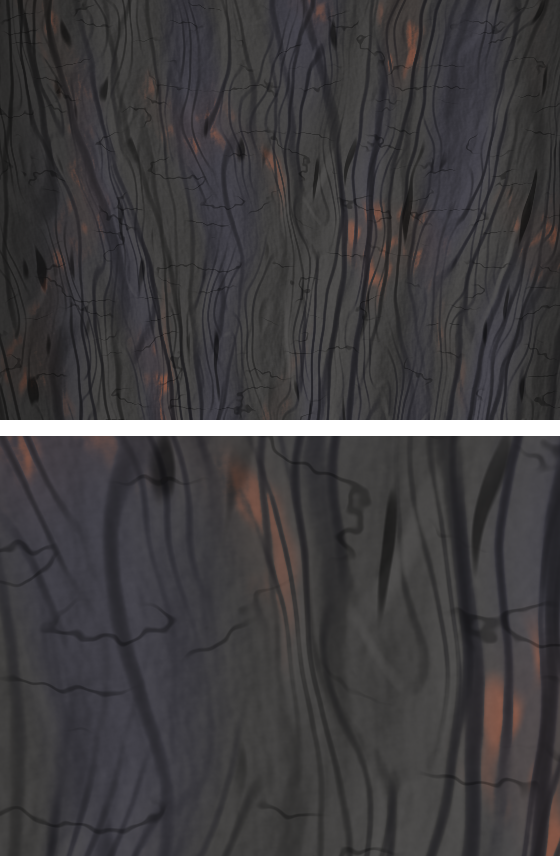
Top: the whole. Bottom: its middle third, enlarged.
Reproduce this texture procedurally as a Shadertoy shader.

```glsl
// Dark, weathered bark: long vertical folds that fan out towards the top.
// Noise-bent sawtooth folds form a height field lit from the upper left;
// slits, cross cracks and rusty highlights are layered over the relief.

const vec3 NEUTRAL_GREY = vec3(1.0, 0.985, 0.975);
const vec3 COOL_GREY = vec3(0.98, 0.965, 1.09);
const vec3 RUST = vec3(1.50, 0.98, 0.80);
const vec2 LIGHT_TRAVEL = vec2(0.94, -0.34);

vec2 gradientAt(vec2 cell) {
    vec3 a = fract(cell.xyx * vec3(0.1031, 0.1030, 0.0973));
    a += dot(a, a.yzx + 33.33);
    float angle = 6.2832 * fract((a.x + a.y) * a.z);
    return vec2(cos(angle), sin(angle));
}

// Gradient noise, roughly -0.7 to 0.7
float noise(vec2 p) {
    vec2 i = floor(p), f = p - i;
    vec2 w = f * f * f * (f * (f * 6.0 - 15.0) + 10.0);
    vec2 e = vec2(0.0, 1.0);
    float low = mix(dot(gradientAt(i), f),
                    dot(gradientAt(i + e.yx), f - e.yx), w.x);
    float high = mix(dot(gradientAt(i + e.xy), f - e.xy),
                     dot(gradientAt(i + e.yy), f - e.yy), w.x);
    return mix(low, high, w.y);
}

float fractalNoise(vec2 p) {
    float sum = 0.0, amplitude = 0.6;
    for (int k = 0; k < 4; k++) {
        sum += amplitude * noise(p);
        p = p * 2.03 + 17.3;
        amplitude *= 0.5;
    }
    return sum;
}

// Gentle rise followed by a steep drop, repeated
float fold(float phase, float dropWidth) {
    float f = fract(phase);
    return f * (1.0 - smoothstep(1.0 - dropWidth, 1.0, f));
}

// Coordinates that follow the fanning, wavering grain
vec2 grainSpace(vec2 p) {
    p.x -= 0.32 * (p.x - 0.60) * (p.y - 0.5);
    p.x += 0.045 * noise(p * vec2(3.0, 2.6) + 4.7);
    p.x += 0.009 * noise(p * vec2(14.0, 11.0) + 9.1);
    return p;
}

// One family of folds that fades in and out along the grain
float foldLayer(vec2 q, float density, float bend, vec2 stretch, float seed) {
    float phase = q.x * density + bend * noise(q * stretch + seed);
    float presence = smoothstep(-0.30, 0.25, noise(q * stretch * 0.8 + seed * 2.7));
    return fold(phase, 0.24) * mix(0.15, 1.0, presence);
}

float barkHeight(vec2 p) {
    vec2 q = grainSpace(p);
    float height = 0.055 * foldLayer(q, 7.0, 2.8, vec2(4.0, 0.9), 3.1);
    height += 0.030 * foldLayer(q, 14.0, 2.8, vec2(8.0, 2.0), 21.7);
    height += 0.011 * foldLayer(q, 31.0, 3.0, vec2(15.0, 4.5), 47.3);
    height += 0.012 * fractalNoise(q * vec2(22.0, 8.0));
    height += 0.0022 * fractalNoise(p * vec2(55.0, 75.0));
    return height;
}

// Slope along the light: positive faces it, negative turns away
float litSlope(vec2 p, float reach) {
    vec2 d = LIGHT_TRAVEL * reach;
    return (barkHeight(p + d) - barkHeight(p - d)) / (2.0 * reach);
}

// Slender dark openings along the grain
float slits(vec2 q) {
    float lens = smoothstep(0.31, 0.43, noise(q * vec2(38.0, 7.0) + 61.0));
    return lens * smoothstep(-0.12, 0.12, noise(q * vec2(6.0, 3.0) + 8.0));
}

// Hairline breaks across the grain
float crossCracks(vec2 p) {
    float n = noise(p * vec2(7.0, 19.0) + 33.0) + 0.15 * noise(p * 60.0);
    float hairline = 1.0 - smoothstep(0.008, 0.045, abs(n));
    return hairline * smoothstep(0.0, 0.25, noise(p * vec2(9.0, 13.0) + 71.0));
}

void mainImage(out vec4 fragColor, in vec2 fragCoord) {
    vec2 p = fragCoord / iResolution.y;
    float across = fragCoord.x / iResolution.x;
    vec2 q = grainSpace(p);

    // Relief lighting with softened extremes
    float slope = litSlope(p, 0.0022);
    float relief = slope / (1.0 + 0.45 * abs(slope));
    float tone = 0.218 + 0.058 * relief;
    tone += 0.035 * noise(q * vec2(4.5, 1.2) + 12.0);

    // Flanks of the trunk sink into shade
    float flank = smoothstep(0.0, 0.20, across) * smoothstep(1.08, 0.86, across);
    tone *= mix(0.70, 1.04, flank);

    // Openings and surface grain
    tone *= 1.0 - 0.50 * slits(q);
    tone *= 1.0 - 0.30 * crossCracks(p);
    tone *= 1.0 + 0.07 * fractalNoise(p * vec2(130.0, 110.0));
    tone = max(tone, 0.085);

    // Cool hollows, neutral faces, rusty lit edges
    float coolness = flank * smoothstep(-0.25, 0.25, noise(q * vec2(7.0, 1.4) + 27.0) - 0.15 * relief);
    vec3 tint = mix(NEUTRAL_GREY, COOL_GREY, coolness);
    float rustZone = smoothstep(0.12, 0.42, noise(q * vec2(7.0, 3.5) + 52.0));
    float rustFleck = smoothstep(-0.05, 0.35, noise(q * vec2(28.0, 17.0) + 5.0));
    float rust = rustZone * rustFleck * smoothstep(0.0, 0.7, relief);
    tint = mix(tint, RUST, min(1.0, 0.12 * rustZone + 0.9 * rust));

    fragColor = vec4(tone * (1.0 + 0.22 * rust) * tint, 1.0);
}
```
